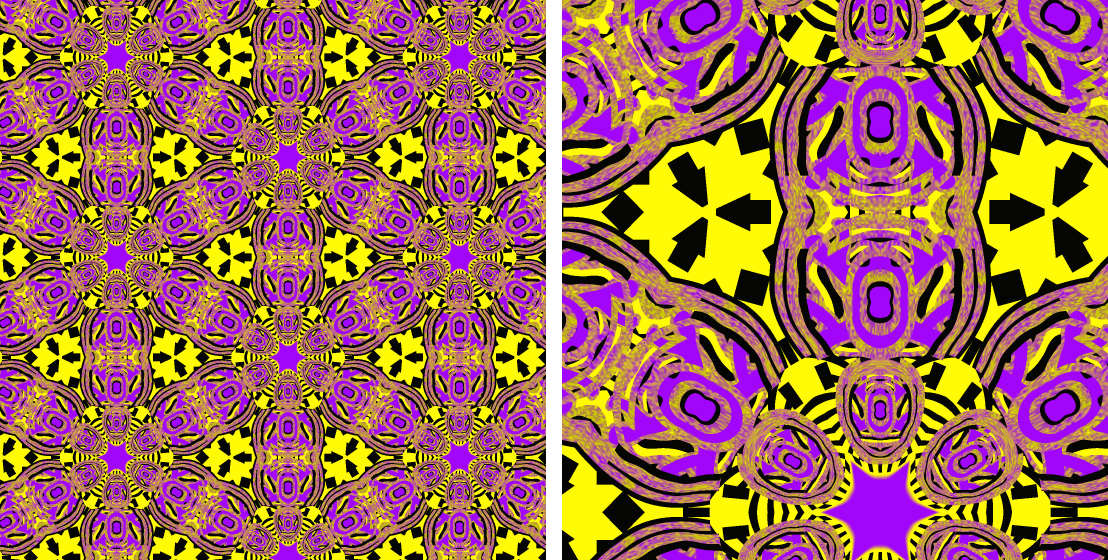
Left: the whole. Right: its middle third, enlarged.
This pattern is drawn by a Shadertoy shader. Its source:

```glsl
#define SPACING 0.3574
#define ORIGIN vec2(0.2083, 0.5404)
#define SQUEEZE 0.989
#define YELLOW vec3(1.0, 0.98, 0.02)
#define PURPLE vec3(0.63, 0.02, 0.98)
#define BLACK vec3(0.02, 0.02, 0.01)
#define PETAL_WIDTH 0.178
#define PETAL_CENTER 0.35
#define BUD_SIZE vec2(0.080, 0.086)
#define BUD_CENTER 0.170
#define WARP 0.12
#define SAMPLES 3

float hash(vec2 p) {
    vec3 q = fract(vec3(p.xyx) * 0.1031);
    q += dot(q, q.yzx + 33.33);
    return fract((q.x + q.y) * q.z);
}

float noise(vec2 p) {
    vec2 i = floor(p), f = fract(p);
    f = f * f * (3.0 - 2.0 * f);
    return mix(mix(hash(i), hash(i + vec2(1, 0)), f.x),
               mix(hash(i + vec2(0, 1)), hash(i + vec2(1, 1)), f.x), f.y);
}

float segment(vec2 p, vec2 a, vec2 b) {
    vec2 d = b - a;
    return length(p - a - d * clamp(dot(p - a, d) / dot(d, d), 0.0, 1.0));
}

// Nearest center of a hexagonal lattice with unit spacing
vec2 hexCell(vec2 p) {
    vec2 s = vec2(sqrt(3.0), 1.0);
    vec2 a = s * round(p / s), b = s * (round(p / s - 0.5) + 0.5);
    return distance(p, a) < distance(p, b) ? a : b;
}

// Mirror into a 30 degree sector: x across, y along the axis to a neighbor
vec2 foldSector(vec2 p) {
    vec2 n = vec2(sqrt(3.0), -1.0) * 0.5;
    p = abs(p);
    p -= 2.0 * max(dot(p, n), 0.0) * n;
    return vec2(abs(p.x), p.y);
}

// Fine worn blend of the two bright colours, drifting from ochre to pink
vec3 grain(vec2 p, vec2 seed) {
    float fine = noise(p * vec2(64.0, 34.0) + seed);
    float drift = noise(p * 9.0 + 3.0);
    float tint = clamp(0.40 + 0.75 * (fine - 0.5) + 0.75 * (drift - 0.5), 0.0, 1.0);
    return mix(YELLOW, PURPLE, tint) * mix(0.78, 1.0, drift);
}

// Petal filling: m is the local position, edge the depth inside the outline
vec3 ornament(vec2 m, float edge, vec2 seed) {
    float n = noise(m * 5.0 + 7.0);
    vec2 w = m + WARP * (vec2(n, noise(m * 6.0 + 31.0)) - 0.5);
    vec3 col = YELLOW;

    // Dark crescents and grainy ribs
    float rib = fract(length(w - vec2(0.0, 0.12)) * 4.2 + 0.35 * cos(w.y * 9.0));
    if (rib < 0.36) col = BLACK;
    else if (rib > 0.66) col = grain(w, seed);

    // Branching arms
    float arm = segment(w, vec2(0.22, 0.20), vec2(0.62, 0.52));
    arm = min(arm, segment(w, vec2(0.20, -0.12), vec2(0.66, -0.42)));
    arm = min(arm, segment(w, vec2(0.36, 0.30), vec2(0.34, 0.72)) + 0.02);
    arm = min(arm, segment(w, vec2(0.42, -0.26), vec2(0.70, 0.02)) + 0.03);
    if (arm < 0.125) col = grain(w, seed);
    if (arm < 0.090) col = PURPLE;

    // Arcs that meet where two petals join
    float bow = 0.80 - m.y - 0.75 * m.x * m.x;
    if (bow < 0.0 && m.x < 0.30) col = fract(m.x * 7.0) < 0.4 ? BLACK : YELLOW;
    if (abs(bow) < 0.045) col = grain(w, seed);
    if (abs(bow - 0.16) < 0.035 && m.x < 0.5) col = grain(w, seed + 4.0);

    // Ringed medallion
    float k = length(m * vec2(1.0, 0.60)) + 0.012 * cos(4.0 * atan(m.x, m.y));
    if (k < 0.34) col = grain(w, seed);
    if (k < 0.27) col = n > 0.40 ? PURPLE : BLACK;
    if (k < 0.20) col = grain(w, seed);
    if (k < 0.13) col = BLACK;
    if (k < 0.10) col = PURPLE;

    // Layered border
    float rim = edge + 0.07 * (n - 0.5);
    if (rim < 0.30 && abs(m.y) < 0.50) col = BLACK;
    if (rim < 0.22) col = grain(vec2(rim * 1.5, m.y), seed);
    if (rim < 0.11 && m.y < 0.50) col = BLACK;
    if (rim < 0.075) col = grain(vec2(rim * 1.5, m.y), seed + 9.0);
    return col;
}

// Three flared yellow arms around the point between three flowers
vec3 triad(vec2 q) {
    vec2 t = vec2(0.5 / sqrt(3.0), 0.5) - q;
    float along = dot(t, vec2(0.5, 0.866)), side = abs(dot(t, vec2(0.866, -0.5)));
    bool wedge = t.x > 0.012 && t.x < 0.105 && t.y < (t.x < 0.07 ? 0.46 * t.x : 0.020);
    bool diamond = abs(along - 0.145) + side < 0.036;
    bool block = along > 0.100 && along < 0.185 && side > 0.046;
    bool spoke = along > 0.19 && abs(side - 0.030) < 0.012;
    bool tip = along > 0.245 && side < 0.008;
    return wedge || diamond || block || spoke || tip ? BLACK : YELLOW;
}

vec3 pattern(vec2 p) {
    vec2 cell = hexCell(p), q = foldSector(p - cell);
    vec2 seed = floor(cell * 17.0 + 200.0);
    float radius = length(q), turn = atan(q.x, q.y) * 6.0 / 3.14159265;
    vec3 col = triad(q);

    // Long petals shared by neighboring flowers
    float bulge = q.y - 0.38;
    float width = PETAL_WIDTH - (bulge < 0.0 ? 3.5 : 1.6) * bulge * bulge;
    float edge = (width - q.x) / PETAL_WIDTH;
    if (edge > -0.05) col = BLACK;
    if (edge > 0.0) col = ornament((q - vec2(0, PETAL_CENTER)) / PETAL_WIDTH, edge, seed);

    // Rosette with a jagged fringe of dashes and six egg-shaped buds
    vec2 bud = (q - vec2(0, BUD_CENTER)) / BUD_SIZE;
    float depth = 1.0 - length(bud * vec2(1.20 - 0.25 * bud.y, 1.0));
    float fringe = 0.248 + 0.013 * floor(turn * 3.99);
    if (radius < fringe) {
        float dash = fract(atan(bud.x, bud.y) * 3.4 + 1.2 * depth);
        col = dash < 0.42 ? BLACK : YELLOW;
        if (abs(radius - 0.245) < 0.022 && turn > 0.66) col = turn > 0.82 ? YELLOW : BLACK;
        if (depth > -0.10) col = grain(bud, seed);
    }
    if (depth > 0.0) col = ornament(bud, depth, seed + 50.0);

    // Central star in a haloed ring of rays
    float star = radius - mix(0.052, 0.092, turn * turn * turn);
    if (star < 0.028) col = fract(turn * 2.5 + 0.2) < 0.4 ? BLACK : YELLOW;
    if (star < 0.014) col = mix(PURPLE, YELLOW, smoothstep(0.0, 0.012, star));
    if (star < 0.0) col = PURPLE;
    return col;
}

void mainImage(out vec4 fragColor, in vec2 fragCoord) {
    vec3 sum = vec3(0);
    for (int i = 0; i < SAMPLES * SAMPLES; i++) {
        vec2 jitter = (vec2(i % SAMPLES, i / SAMPLES) + 0.5) / float(SAMPLES) - 0.5;
        vec2 uv = (fragCoord + jitter) / iResolution.y;
        sum += pattern((uv - ORIGIN) / (SPACING * vec2(SQUEEZE, 1.0)));
    }
    fragColor = vec4(sum / float(SAMPLES * SAMPLES), 1.0);
}
```
